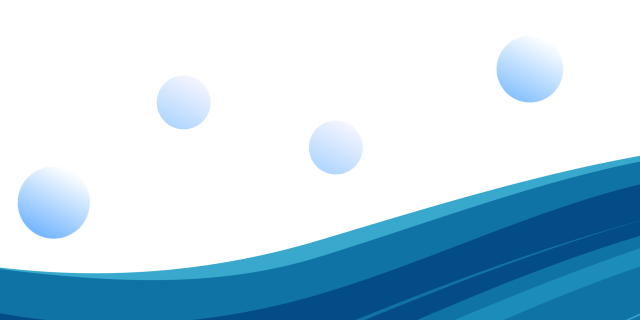
This background is drawn by a WebGL 1 fragment shader. Its source:

```glsl
precision highp float;
// Layered blue waves rising to the right below four soft gradient bubbles on white.
// Each wave edge is a two-piece cubic with knots at x = 0, 1 and 2; layers are
// painted back to front. The unit of length is the canvas height.

uniform vec2 u_resolution;

const vec3 PAPER = vec3(1.0);
const vec3 TEAL  = vec3(0.22, 0.66, 0.80);
const vec3 OCEAN = vec3(0.06, 0.45, 0.65);
const vec3 DEEP  = vec3(0.01, 0.30, 0.53);
const vec3 LAGOON = vec3(0.11, 0.55, 0.73);

// Wave edges: heights (_H) and slopes (_S) at the three knots
const vec3 CREST_H  = vec3(0.164, 0.250, 0.513);
const vec3 CREST_S  = vec3(-0.12, 0.30, 0.18);
const vec3 BODY_H   = vec3(0.159, 0.198, 0.495);
const vec3 BODY_S   = vec3(-0.12, 0.31, 0.20);
const vec3 TROUGH_H = vec3(0.021, 0.081, 0.424);
const vec3 TROUGH_S = vec3(-0.18, 0.295, 0.24);
const vec3 STREAK_TOP_H = vec3(-1.0, -0.045, 0.310);
const vec3 STREAK_TOP_S = vec3(0.4, 0.41, 0.27);
const vec3 STREAK_LOW_H = vec3(-1.0, -0.058, 0.310);
const vec3 STREAK_LOW_S = vec3(0.4, 0.42, 0.29);
const vec3 SWELL_H  = vec3(-1.0, -0.135, 0.263);
const vec3 SWELL_S  = vec3(0.4, 0.45, 0.30);
const vec3 BAND_H   = vec3(-1.0, -0.180, 0.224);
const vec3 BAND_S   = vec3(0.4, 0.43, 0.34);
const vec3 FLOOR_H  = vec3(-1.0, -0.270, 0.167);
const vec3 FLOOR_S  = vec3(0.4, 0.49, 0.34);
const vec3 GLINT_H  = vec3(-1.0, -0.430, 0.020);
const vec3 GLINT_S  = vec3(0.45);
const float GLINT_WIDTH = 0.005;

// Bubbles: centre and radius, then shades along the light direction
const vec3 BUBBLE_LEFT   = vec3(0.168, 0.367, 0.1128);
const vec3 BUBBLE_UPPER  = vec3(0.574, 0.680, 0.0842);
const vec3 BUBBLE_MIDDLE = vec3(1.0495, 0.539, 0.0842);
const vec3 BUBBLE_RIGHT  = vec3(1.656, 0.784, 0.1042);
const vec3 SKY_STRONG = vec3(0.45, 0.71, 1.0);
const vec3 SKY_MEDIUM = vec3(0.53, 0.76, 1.0);
const vec3 SKY_PALE   = vec3(0.69, 0.84, 1.0);
const vec3 SHINE      = vec3(1.0);
const vec3 SHINE_PALE = vec3(0.96, 0.96, 1.0);
const vec2 LIGHT_DIR  = vec2(0.45, 0.893);

// Cubic Hermite curve through the knots
float waveHeight(float x, vec3 h, vec3 s) {
  float right = step(1.0, x);
  float t = x - right;
  vec2 ends = mix(h.xy, h.yz, right);
  vec2 slopes = mix(s.xy, s.yz, right);
  float rise = t * t * (3.0 - 2.0 * t);
  float u = 1.0 - t;
  return mix(ends.x, ends.y, rise) + t * u * (slopes.x * u - slopes.y * t);
}

// Smooth coverage of the side where d is negative
float inside(float d) {
  float pixel = 1.0 / u_resolution.y;
  return 1.0 - smoothstep(-0.7 * pixel, 0.7 * pixel, d);
}

// Fill everything below a wave edge
void paintWave(inout vec3 color, vec2 p, vec3 h, vec3 s, vec3 fill) {
  color = mix(color, fill, inside(p.y - waveHeight(p.x, h, s)));
}

// Disc shaded linearly from its low colour to its lit rim
void paintBubble(inout vec3 color, vec2 p, vec3 disc, vec3 low, vec3 lit) {
  vec2 q = p - disc.xy;
  float shade = clamp(0.5 + 0.5 * dot(q, LIGHT_DIR) / disc.z, 0.0, 1.0);
  color = mix(color, mix(low, lit, shade), inside(length(q) - disc.z));
}

void main() {
  vec2 p = gl_FragCoord.xy / u_resolution.y;
  vec3 color = PAPER;

  // Bubbles
  paintBubble(color, p, BUBBLE_LEFT, SKY_STRONG, SHINE);
  paintBubble(color, p, BUBBLE_UPPER, SKY_PALE, SHINE_PALE);
  paintBubble(color, p, BUBBLE_MIDDLE, SKY_PALE, SHINE_PALE);
  paintBubble(color, p, BUBBLE_RIGHT, SKY_MEDIUM, SHINE);

  // Main wave
  paintWave(color, p, CREST_H, CREST_S, TEAL);
  paintWave(color, p, BODY_H, BODY_S, OCEAN);
  paintWave(color, p, TROUGH_H, TROUGH_S, DEEP);

  // Tapering streak and the inner bands at lower right
  paintWave(color, p, STREAK_TOP_H, STREAK_TOP_S, OCEAN);
  paintWave(color, p, STREAK_LOW_H, STREAK_LOW_S, DEEP);
  paintWave(color, p, SWELL_H, SWELL_S, OCEAN);
  paintWave(color, p, BAND_H, BAND_S, LAGOON);
  paintWave(color, p, FLOOR_H, FLOOR_S, OCEAN);
  paintWave(color, p, GLINT_H, GLINT_S, TEAL);
  paintWave(color, p, GLINT_H - GLINT_WIDTH, GLINT_S, OCEAN);

  gl_FragColor = vec4(color, 1.0);
}
```
